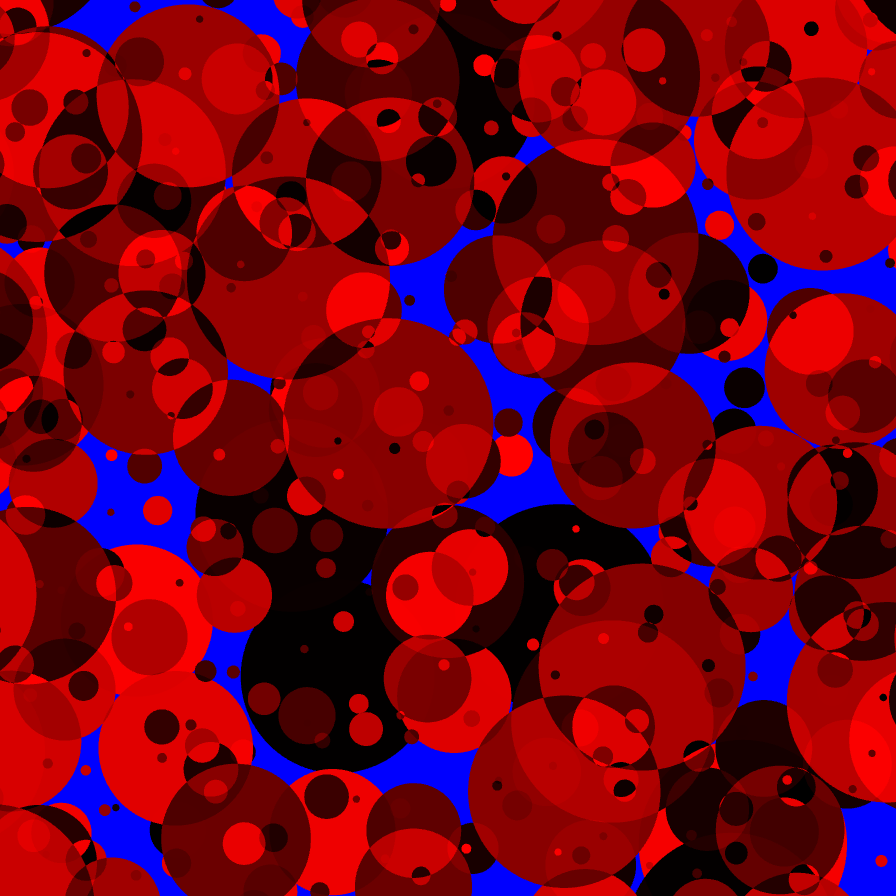
Give the GLSL for this pattern, as a three.js fragment shader.

```glsl
// Scattered flat discs in three size classes on a blue ground.
// Each disc adds its own tone to the red channel, which wraps around past one,
// so overlaps turn into lenses that are unexpectedly darker or brighter.

varying vec2 vUv;

const vec3 GROUND = vec3(0.0, 0.0, 1.0);
const vec3 DISC_TINT = vec3(1.0, 0.0, 0.0);

// Per class: cells across the canvas, smallest radius, largest radius, size bias.
// The largest radius stays below the cell width, so 3x3 cells are enough.
const vec4 LARGE = vec4(7.0, 0.060, 0.120, 1.0);
const vec4 MEDIUM = vec4(8.0, 0.025, 0.060, 1.0);
const vec4 SMALL = vec4(16.0, 0.004, 0.025, 2.0);

const float SAMPLE_OFFSET = 0.0004; // half the spacing of the edge samples

// Four random values from a cell and a seed.
vec4 hash4(vec2 cell, float seed) {
  vec4 p = fract(vec4(cell, cell.x + seed, cell.y - seed)
               * vec4(0.1031, 0.1030, 0.0973, 0.1099));
  p += dot(p, p.wzxy + 33.33);
  return fract((p.xxyz + p.yzzw) * p.zywx);
}

// Adds the discs of one class: x sums their tones, y counts them.
vec2 discLayer(vec2 point, vec4 size, float seed) {
  vec2 grid = point * size.x;
  vec2 home = floor(grid);
  vec2 total = vec2(0.0);
  for (int j = -1; j <= 1; j++) {
    for (int i = -1; i <= 1; i++) {
      vec2 cell = home + vec2(float(i), float(j));
      vec4 rnd = hash4(cell + 20.0, seed);
      float radius = mix(size.y, size.z, pow(rnd.z, size.w));
      float dist = length(grid - cell - rnd.xy) / size.x;
      total += vec2(rnd.w, 1.0) * step(dist, radius);
    }
  }
  return total;
}

// Wrapped tone where any disc lies, plain ground elsewhere.
vec3 discColor(vec2 point) {
  vec2 total = discLayer(point, LARGE, 3.7)
             + discLayer(point, MEDIUM, 17.3)
             + discLayer(point, SMALL, 41.9);
  return total.y > 0.5 ? DISC_TINT * fract(total.x) : GROUND;
}

void main() {
  // Average a small rotated square of samples: the wrap makes tones jump,
  // so finished colours are blended rather than disc edges.
  vec2 a = SAMPLE_OFFSET * vec2(1.0, 0.5);
  vec2 b = vec2(-a.y, a.x);
  vec3 color = discColor(vUv + a) + discColor(vUv - a)
             + discColor(vUv + b) + discColor(vUv - b);
  gl_FragColor = vec4(color * 0.25, 1.0);
}
```
